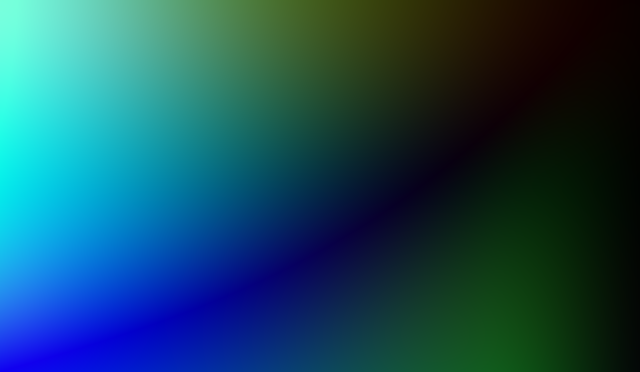
This background is drawn by a Shadertoy shader. Its source:

```glsl
// Soft blue, cyan and green colour field folded along a dark rising curve.
#define GREEN_UPPER 1.05
#define GREEN_LOWER 0.38
#define FOLD_STEEPNESS 2.8
#define BLUE_LEVEL 0.94
#define BLUE_SPREAD_BOTTOM 0.28
#define BLUE_SPREAD_TOP 0.12
#define RED_TOP 0.47
#define RED_LEFT 0.14
#define RED_LOWER 0.08

// Height of the dark fold at horizontal position u.
float foldHeight(float u) {
    return 0.5 * u + 0.6 * u * u * u;
}

// Elliptical Gaussian glow.
float glow(vec2 p, vec2 center, vec2 radius) {
    vec2 q = (p - center) / radius;
    return exp(-dot(q, q));
}

// Green vanishes on the fold and grows away from it on both sides.
float greenField(vec2 p) {
    float side = p.y - foldHeight(p.x);
    float upper = GREEN_UPPER * pow(max(1.0 - p.x, 0.0), 1.5);
    float rightFade = 1.0 - smoothstep(0.75, 1.05, p.x);
    float lower = GREEN_LOWER * (1.0 - 0.8 * p.y) * rightFade;
    return tanh(FOLD_STEEPNESS * abs(side)) * (side > 0.0 ? upper : lower);
}

// Blue fades to the right, faster near the top.
float blueField(vec2 p) {
    float spread = mix(BLUE_SPREAD_BOTTOM, BLUE_SPREAD_TOP, p.y);
    return (BLUE_LEVEL - 0.08 * p.y * p.y) * exp(-p.x * p.x / spread);
}

// Red warms the top edge, with faint glows at the left and lower right.
float redField(vec2 p) {
    float top = RED_TOP * (1.0 - 0.92 * p.x) * smoothstep(0.45, 1.0, p.y);
    float left = RED_LEFT * glow(p, vec2(0.0, 0.18), vec2(0.12, 0.2));
    float lower = RED_LOWER * glow(p, vec2(0.68, 0.1), vec2(0.25, 0.35));
    return top + left + lower;
}

void mainImage(out vec4 fragColor, in vec2 fragCoord) {
    vec2 p = fragCoord / iResolution.xy;
    vec3 color = vec3(redField(p), greenField(p), blueField(p));
    fragColor = vec4(clamp(color, 0.0, 1.0), 1.0);
}
```
